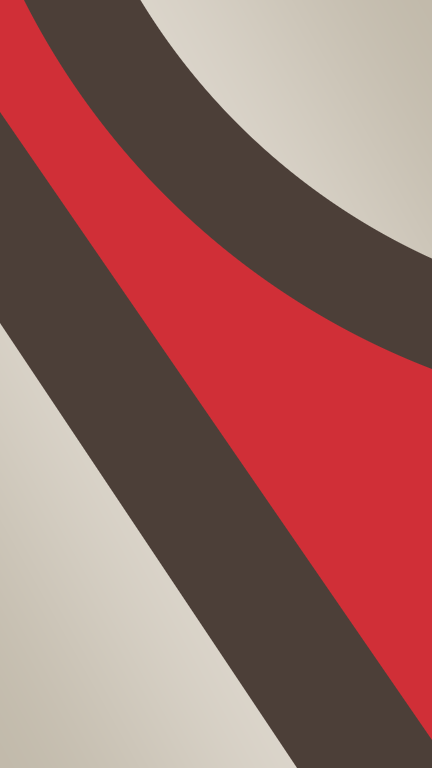
This background is drawn by a WebGL 2 fragment shader. Its source:

```glsl
#version 300 es
precision highp float;
// Flat bands: a red field between a dark diagonal stripe and a dark ring,
// over warm paper that is shaded towards two opposite corners.
// Each edge is a signed distance, in units of the canvas height.
uniform vec2 u_resolution;
out vec4 fragColor;

// Signed distance to a falling line, positive above it.
float aboveLine(vec2 p, float height, float slope) {
    return (p.y - height + slope * p.x) / sqrt(1.0 + slope * slope);
}

// Smooth coverage of the positive side of an edge, one pixel wide.
float cover(float dist) {
    return clamp(dist * u_resolution.y + 0.5, 0.0, 1.0);
}

void main() {
    vec2 uv = gl_FragCoord.xy / u_resolution;
    vec2 p = gl_FragCoord.xy / u_resolution.y;

    // Paper, darkest at the upper right and lower left corners
    float shade = smoothstep(0.15, 1.1, abs(uv.x + uv.y - 1.0));
    vec3 paper = mix(vec3(0.867, 0.843, 0.804), vec3(0.755, 0.725, 0.665), shade);
    vec3 brown = vec3(0.298, 0.247, 0.220);
    vec3 red = vec3(0.816, 0.184, 0.216);

    // Diagonal stripe, then the red field above it
    vec3 color = mix(paper, brown, cover(aboveLine(p, 0.5794, 1.498)));
    color = mix(color, red, cover(aboveLine(p, 0.8542, 1.4537)));

    // Ring around a centre beyond the upper right corner, with paper inside
    float radius = length(p - vec2(0.9193, 1.448));
    color = mix(color, brown, cover(0.9947 - radius));
    color = mix(color, paper, cover(0.862 - radius));

    fragColor = vec4(color, 1.0);
}
```
